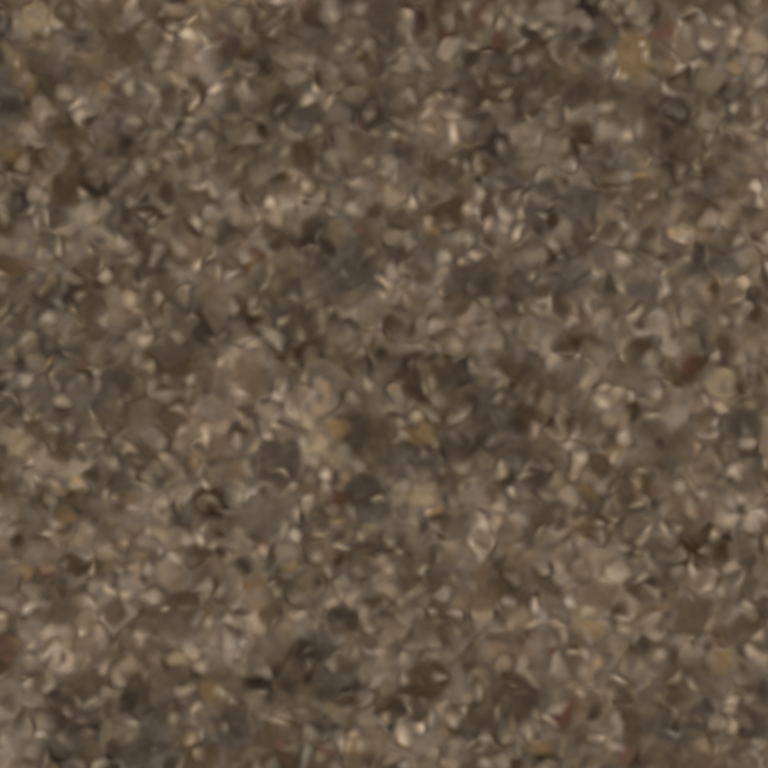
A Shadertoy shader for this texture:

```glsl
// Draws soft-focus brown gravel: packed fine grit, dark pebbles and a few coloured stones.
#define DARK vec3(0.235, 0.190, 0.145)
#define LIGHT vec3(0.620, 0.550, 0.465)
#define RUST vec3(0.340, 0.205, 0.155)
#define OCHRE vec3(0.510, 0.390, 0.235)
#define CREAM vec3(0.630, 0.550, 0.420)
#define BLUR 0.0062
#define WARP 0.010
#define RIM 0.04
#define TINT 0.035
#define ACCENT 0.60
#define PATCHES 0.68

vec3 hash3(vec2 p, float seed) {
    vec3 q = fract(vec3(p.xyx + seed * 17.3) * vec3(0.1031, 0.1030, 0.0973));
    q += dot(q, q.yxz + 33.33);
    return fract((q.xxy + q.yxx) * q.zyx);
}

float noise(vec2 p, float seed) {
    vec2 i = floor(p), f = fract(p);
    f = f * f * (3.0 - 2.0 * f);
    float low = mix(hash3(i, seed).x, hash3(i + vec2(1, 0), seed).x, f.x);
    float high = mix(hash3(i + vec2(0, 1), seed).x, hash3(i + vec2(1, 1), seed).x, f.x);
    return mix(low, high, f.y);
}

vec3 stoneColor(float tone, float warmth) {
    return mix(DARK, LIGHT, tone) + (warmth - 0.5) * TINT * vec3(0.7, 0.0, -1.0);
}

// Signed distance to a rounded, rotated, slightly boxy stone.
float stoneDistance(vec2 p, float angle, vec2 axes) {
    float c = cos(angle), s = sin(angle);
    vec2 q = abs(mat2(c, -s, s, c) * p) / axes;
    float shape = mix(length(q), max(max(q.x, q.y), (q.x + q.y) * 0.72), 0.5);
    return (shape - 1.0) * min(axes.x, axes.y);
}

// Scatters one stone per grid cell; accents is the share of coloured stones.
vec3 scatter(vec3 col, vec2 p, float cells, float share, float size,
             float tone, float spread, float opacity, float accents, float seed) {
    vec2 g = p * cells, home = floor(g);
    float soft = BLUR * cells;
    for (int y = -1; y <= 1; y++)
    for (int x = -1; x <= 1; x++) {
        vec2 cell = home + vec2(x, y);
        vec3 place = hash3(cell, seed);
        vec3 look = hash3(cell, seed + 1.0);
        vec3 kind = hash3(cell, seed + 2.0);
        if (place.z > share) continue;
        float radius = size * mix(0.6, 1.35, look.x);
        vec2 axes = radius * vec2(1.0, mix(0.5, 0.95, look.y));
        float d = stoneDistance(g - cell - place.xy, look.z * 6.283, axes);
        float value = tone + spread * (kind.x + kind.y - 1.0);
        vec3 stone = stoneColor(value, kind.z);
        float pick = fract(kind.z * 7.0 + look.x * 5.0);
        if (pick < accents) {
            vec3 hue = pick < accents * 0.25 ? RUST : pick < accents * 0.65 ? OCHRE : CREAM;
            stone = mix(stone, hue, ACCENT);
        }
        col *= 1.0 - RIM * opacity * smoothstep(soft * 2.0, 0.0, abs(d));
        col = mix(col, stone, opacity * smoothstep(soft, -soft, d));
    }
    return col;
}

void mainImage(out vec4 fragColor, in vec2 fragCoord) {
    vec2 uv = fragCoord / iResolution.y;

    // Uneven outlines come from bending the plane.
    vec2 bend = vec2(noise(uv * 55.0, 1.0), noise(uv * 55.0, 2.0)) - 0.5;
    vec2 p = uv + WARP * bend;

    // Sandy bed.
    float bed = 0.6 * noise(p * 40.0, 3.0) + 0.4 * noise(p * 90.0, 4.0);
    vec3 col = stoneColor(0.10 + 0.60 * bed, noise(p * 25.0, 5.0));

    // Stones and grit, from the packed bed up to bright chips.
    col = scatter(col, p, 24.0, 0.70, 0.48, 0.40, 0.60, 0.85, 0.05, 10.0);
    col = scatter(col, p, 44.0, 0.60, 0.46, 0.45, 0.66, 0.75, 0.03, 20.0);
    col = scatter(col, p, 66.0, 0.48, 0.46, 0.50, 0.75, 0.72, 0.01, 30.0);
    col = scatter(col, p, 15.0, 0.32, 0.36, 0.14, 0.22, 0.75, 0.05, 40.0);
    col = scatter(col, p, 24.0, 0.16, 0.32, 0.42, 0.70, 0.80, 0.35, 50.0);
    col = scatter(col, p, 54.0, 0.20, 0.36, 0.88, 0.45, 0.82, 0.03, 60.0);

    // Fine mottling, and patches of light and shade from clumps to broad areas.
    float mottle = noise(uv * 120.0, 6.0) - 0.5;
    float patches = 0.45 * noise(uv * 24.0, 7.0) + 0.37 * noise(uv * 12.0, 8.0)
                  + 0.18 * noise(uv * 5.0, 9.0) - 0.5;
    col *= 1.02 + 0.10 * mottle + PATCHES * patches;

    fragColor = vec4(col, 1.0);
}
```
